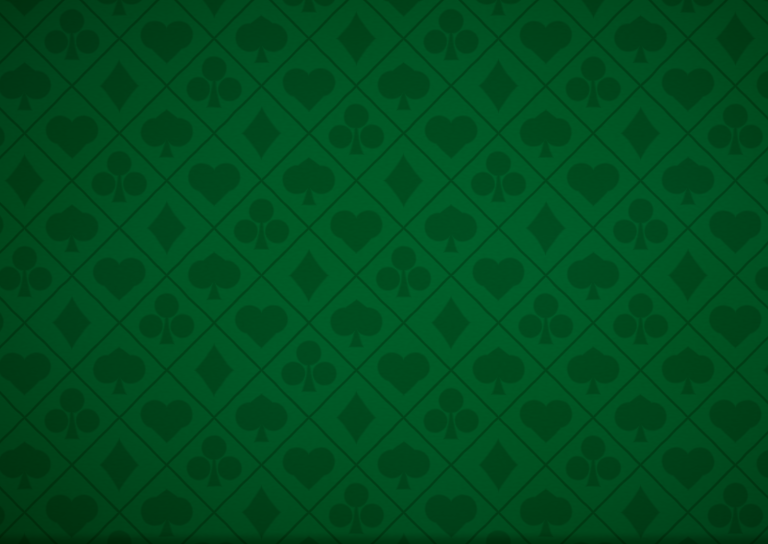
A Shadertoy shader for this pattern:

```glsl
// Green card-table felt: a diagonal lattice of thin lines with one card suit
// per diamond cell. Suits are distance functions chosen from the cell index;
// gradient noise adds weave and wear, and a soft vignette darkens the rim.

const float HALF_PITCH = 0.0617;             // half a cell diagonal, in canvas widths
const vec2 FIRST_CELL = vec2(0.0937, 0.0501); // centre of the first cell, from top left
const float FIELD_GREEN = 0.372;
const float SUIT_SHADE = 0.82;
const float LINE_SHADE = 0.77;
const float LINE_HALF_WIDTH = 0.025;

vec2 hashGradient(vec2 cell) {
    vec2 h = vec2(dot(cell, vec2(127.1, 311.7)), dot(cell, vec2(269.5, 183.3)));
    return 2.0 * fract(sin(h) * 43758.5) - 1.0;
}

float gradientNoise(vec2 p) {
    vec2 i = floor(p), f = fract(p);
    vec2 u = f * f * f * (f * (f * 6.0 - 15.0) + 10.0);
    vec2 e = vec2(0.0, 1.0);
    float low = mix(dot(hashGradient(i), f),
                    dot(hashGradient(i + e.yx), f - e.yx), u.x);
    float high = mix(dot(hashGradient(i + e), f - e),
                     dot(hashGradient(i + 1.0), f - 1.0), u.x);
    return mix(low, high, u.y);
}

float disc(vec2 p, vec2 centre, float radius) {
    return length(p - centre) - radius;
}

// Two lobes at the given height above a pointed tip at the origin.
float lobedLeaf(vec2 p, float lobeHeight) {
    p.x = abs(p.x);
    float t = clamp(p.y / lobeHeight, 0.0, 1.0);
    float halfWidth = 0.55 * t * (1.25 - 0.25 * t);
    float body = max((p.x - halfWidth) * 0.7, max(p.y - lobeHeight, -p.y));
    return min(body, disc(p, vec2(0.25, lobeHeight), 0.30));
}

// Stem flaring from a narrow neck to a foot.
float flaredStem(vec2 p, float top, float bottom) {
    float t = clamp((top - p.y) / (top - bottom), 0.0, 1.0);
    float side = (abs(p.x) - 0.03 - 0.12 * t * t) * 0.8;
    return max(side, max(p.y - top, bottom - p.y));
}

float club(vec2 p) {
    float leaves = min(disc(p, vec2(0.0, 0.36), 0.26),
                       disc(vec2(abs(p.x), p.y), vec2(0.33, -0.07), 0.25));
    return min(leaves, flaredStem(p, 0.2, -0.45));
}

float heart(vec2 p) {
    return lobedLeaf(p + vec2(0.0, 0.53), 0.60);
}

float spade(vec2 p) {
    return min(lobedLeaf(vec2(p.x, 0.49 - p.y), 0.47), flaredStem(p, 0.0, -0.51));
}

float diamond(vec2 p) {
    vec2 s = pow(abs(p) / vec2(0.41, 0.55), vec2(0.9));
    return (s.x + s.y - 1.0) * 0.3;
}

float suitDistance(vec2 p, float suit) {
    if (suit < 0.5) return club(p);
    if (suit < 1.5) return heart(p);
    if (suit < 2.5) return spade(p);
    return diamond(p);
}

// Suit order along the diagonals, with a small misprint near the right rim.
float suitIndex(float diagonal, float column, float row) {
    float slip = 0.0;
    if (column > 10.5 && row > 5.5 && row < 7.5) slip = 1.0;
    if (column > 12.5 && row > 6.5 && row < 8.5) slip = 2.0;
    return mod(diagonal + 2.0 * mod(row, 2.0) - slip, 4.0);
}

float coverage(float dist, float softness) {
    return 1.0 - smoothstep(-softness, softness, dist);
}

float vignette(vec2 uv) {
    vec2 d = (uv - vec2(0.56, 0.53)) * 2.0;
    float falloff = 1.0 - 0.19 * d.x * d.x - 0.19 * d.y * d.y;
    return falloff * mix(0.72, 1.0, smoothstep(0.0, 0.025, uv.y));
}

void mainImage(out vec4 fragColor, in vec2 fragCoord) {
    vec2 uv = fragCoord / iResolution.xy;
    vec2 canvas = vec2(fragCoord.x, iResolution.y - fragCoord.y) / iResolution.x;
    vec2 grid = (canvas - FIRST_CELL) / HALF_PITCH;
    float pixel = 1.0 / (iResolution.x * HALF_PITCH);

    // Slight wobble of the print
    grid += 0.018 * vec2(gradientNoise(grid * 3.0), gradientNoise(grid * 3.0 + 37.0));

    // Diagonal cells
    vec2 diag = 0.5 * vec2(grid.x + grid.y, grid.x - grid.y);
    vec2 id = floor(diag + 0.5);
    vec2 centre = vec2(id.x + id.y, id.x - id.y);
    vec2 local = (grid - centre) * vec2(1.0, -1.0);
    float suit = suitIndex(id.x, centre.x, centre.y);
    float suitMask = coverage(suitDistance(local, suit), max(0.03, 0.7 * pixel));

    vec2 toEdge = 0.5 - abs(diag - id);
    float lineDist = min(toEdge.x, toEdge.y) * sqrt(2.0) - LINE_HALF_WIDTH;
    float lineMask = coverage(lineDist, max(0.02, 0.7 * pixel));

    // Felt shading: weave, worn patches and vignette
    float weave = gradientNoise(canvas * vec2(150.0, 330.0));
    float wear = gradientNoise(canvas * 5.0 + 11.0);
    float green = FIELD_GREEN * vignette(uv) * (1.0 + 0.035 * weave + 0.03 * wear);
    green *= mix(1.0, SUIT_SHADE, suitMask) * mix(1.0, LINE_SHADE, lineMask);
    float blue = 0.57 * green - 0.05 + 0.012 * wear;
    fragColor = vec4(0.0, green, max(blue, 0.0), 1.0);
}
```
